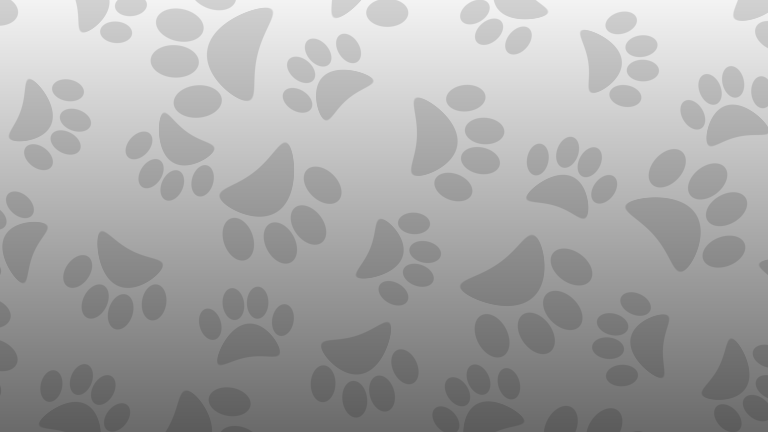
This pattern is drawn by a WebGL 2 fragment shader. Its source:

```glsl
#version 300 es
precision highp float;
// Scattered translucent paw prints over a vertical light-to-dark grey gradient.

#define TOP_GREY 0.955
#define BOTTOM_GREY 0.415
#define PAW_SHADE 0.86     // brightness factor inside a print
#define CELL 0.29          // grid spacing, in canvas heights
#define GRID_TILT 0.36     // turns the grid so that rows do not show
#define JITTER 0.16        // placement spread, in cells
#define SMALL_PAW 0.35     // print radii, in cells
#define LARGE_PAW 0.53
#define TOE_RADII vec2(0.245, 0.365)
#define PAD_RADII vec2(0.72, 0.38)
#define PAD_BEND 0.7

uniform vec2 u_resolution;
out vec4 fragColor;

const float TAU = 6.28319;

float hash(vec2 cell, float seed) {
    return fract(sin(dot(cell, vec2(127.1, 311.7)) + seed * 74.7) * 43758.5453);
}

mat2 rotation(float angle) {
    float c = cos(angle), s = sin(angle);
    return mat2(c, s, -s, c);
}

// Approximate signed distance to an axis-aligned ellipse
float ellipse(vec2 p, vec2 radii) {
    float k = length(p / radii);
    float slope = length(p / (radii * radii));
    return k * (k - 1.0) / max(slope, 0.001);
}

// Paw of about unit radius, toes pointing up
float paw(vec2 p) {
    // Main pad: a lopsided ellipse with its tips bent backwards
    vec2 pad = p + vec2(0.0, 0.3 + PAD_BEND * p.x * p.x + 0.1 * p.x);
    float d = ellipse(pad, PAD_RADII);

    // Four toes along an arc, fanned slightly outwards
    for (int i = 0; i < 4; i++) {
        float x = mix(-0.83, 0.83, float(i) / 3.0);
        vec2 toe = vec2(x, 0.6 - 0.7 * x * x);
        d = min(d, ellipse(rotation(0.28 * x) * (p - toe), TOE_RADII));
    }
    return d;
}

// Distance to the nearest print, in cells
float pawField(vec2 p) {
    vec2 home = floor(p);
    float d = 1.0;
    for (int j = -1; j <= 1; j++) {
        for (int i = -1; i <= 1; i++) {
            vec2 cell = home + vec2(i, j);
            vec2 offset = vec2(hash(cell, 1.0), hash(cell, 2.0)) - 0.5;
            vec2 local = p - cell - 0.5 - JITTER * offset;

            // Alternate cells may grow, so large prints have small neighbours
            float parity = mod(cell.x + cell.y, 2.0);
            float size = mix(SMALL_PAW, LARGE_PAW, parity * hash(cell, 3.0));

            local = rotation(TAU * hash(cell, 4.0)) * local / size;
            local.x *= hash(cell, 5.0) < 0.5 ? -1.0 : 1.0;
            d = min(d, paw(local) * size);
        }
    }
    return d;
}

void main() {
    vec2 p = gl_FragCoord.xy / u_resolution.y;
    float grey = mix(BOTTOM_GREY, TOP_GREY, p.y);

    float d = pawField(rotation(GRID_TILT) * p / CELL) * CELL;
    float pixel = 1.0 / u_resolution.y;
    float inside = 1.0 - smoothstep(-0.75 * pixel, 0.75 * pixel, d);

    fragColor = vec4(vec3(grey * mix(1.0, PAW_SHADE, inside)), 1.0);
}
```
